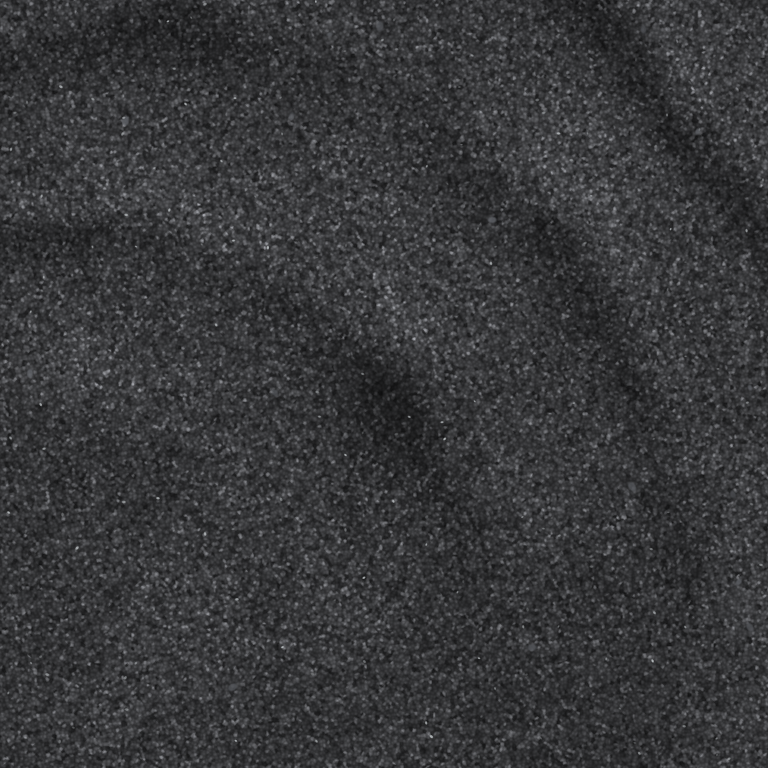
Give the GLSL for this texture, as a Shadertoy shader.

```glsl
const vec3 SAND_COLOR = vec3(0.201, 0.203, 0.210);
const vec3 SPECK_COLOR = vec3(0.74, 0.76, 0.77);
const vec3 PEBBLE_COLOR = vec3(0.36, 0.37, 0.39);
const float GRAIN_CELLS = 245.0;      // grains across the canvas
const float GRAIN_CONTRAST = 0.56;
const float GRAIN_ROUNDING = 0.6;
const float GRAIN_SOFTNESS = 0.0024;  // filter width
const float MOTTLE_CONTRAST = 0.2;
const float PATCH_CONTRAST = 0.32;
const vec2 RIPPLE_CENTER = vec2(0.1, 0.15);
const float RIPPLE_SPACING = 0.26;
const float RIPPLE_OFFSET = 0.02;
const float RIPPLE_WARP = 0.13;
const float RIPPLE_DEPTH = 0.4;
const vec2 HOLLOW_CENTER = vec2(0.51, 0.46);
const float HOLLOW_DEPTH = 0.26;
const int SAMPLES = 3;                // filter samples per axis

vec3 hash3(vec2 p) {
    vec3 q = fract(p.xyx * vec3(0.1031, 0.1030, 0.0973));
    q += dot(q, q.yxz + 33.33);
    return fract((q.xxy + q.yzz) * q.zyx);
}

float valueNoise(vec2 p) {
    vec2 cell = floor(p), f = fract(p);
    f = f * f * (3.0 - 2.0 * f);
    float low = mix(hash3(cell).x, hash3(cell + vec2(1, 0)).x, f.x);
    float high = mix(hash3(cell + vec2(0, 1)).x, hash3(cell + vec2(1, 1)).x, f.x);
    return mix(low, high, f.y);
}

float fbm(vec2 p) {
    float sum = 0.0, weight = 0.5;
    for (int i = 0; i < 4; i++) {
        sum += weight * valueNoise(p);
        p = mat2(1.6, 1.2, -1.2, 1.6) * p + 7.3;
        weight *= 0.5;
    }
    return sum / 0.9375;
}

// Log brightness of the wind ripples, hollow and broad patches
float duneRelief(vec2 uv) {
    float warp = fbm(uv * 3.2 + 11.0) - 0.5;
    float radius = length(uv - RIPPLE_CENTER) + RIPPLE_WARP * warp;
    float phase = fract((radius - RIPPLE_OFFSET) / RIPPLE_SPACING + 0.5) - 0.5;
    float width = phase > 0.0 ? 0.11 : 0.2;
    float shadow = exp(-phase * phase / (width * width));
    float crest = exp(-pow((phase - 0.28) / 0.16, 2.0));
    float strength = mix(0.3, 1.0, smoothstep(0.3, 0.6, fbm(uv * 3.7 + 4.0)))
                   * mix(0.1, 1.0, smoothstep(0.25, 0.6, uv.y + 0.3 * uv.x - 0.1));
    vec2 offset = (uv - HOLLOW_CENTER) / vec2(0.11, 0.07);
    float hollow = exp(-dot(offset, offset)) * (0.5 + fbm(uv * 14.0));
    float patches = fbm(uv * 5.0 + 23.0) - 0.5;
    return strength * RIPPLE_DEPTH * (0.3 * crest - shadow + 0.25)
         - HOLLOW_DEPTH * hollow + PATCH_CONTRAST * patches;
}

// Log brightness of the nearest grain, darker toward its rim
float grainTone(vec2 uv) {
    vec2 p = uv * GRAIN_CELLS;
    p += 0.5 * vec2(valueNoise(p * 0.4), valueNoise(p * 0.4 + 50.0));
    vec2 cell = floor(p);
    float nearest = 9.0, tone = 0.0;
    for (int y = -1; y <= 1; y++)
    for (int x = -1; x <= 1; x++) {
        vec2 id = cell + vec2(x, y);
        vec3 h = hash3(id);
        float d = length(id + h.xy - p);
        if (d < nearest) {
            nearest = d;
            tone = h.z + hash3(id + 91.7).x - 1.0;
        }
    }
    tone += 0.5 * tone * abs(tone);
    return GRAIN_CONTRAST * tone - GRAIN_ROUNDING * (nearest - 0.42);
}

// Sparse flattened stones: x = coverage, y = random value
vec2 scatterStones(vec2 uv, float cells, float chance, float size, float pixel) {
    vec2 id = floor(uv * cells);
    vec3 place = hash3(id + 17.0), look = hash3(id + 143.0);
    vec2 offset = uv - (id + 0.25 + 0.5 * place.xy) / cells;
    float angle = 6.2832 * look.x;
    offset = mat2(cos(angle), sin(angle), -sin(angle), cos(angle)) * offset;
    float radius = size * mix(0.55, 1.0, look.y);
    float edge = length(offset * vec2(1.0, 1.45)) - radius;
    float softness = max(pixel, 0.35 * size);
    float cover = 1.0 - smoothstep(-softness, softness, edge);
    return vec2(cover * step(place.z, chance), look.z);
}

void mainImage(out vec4 fragColor, in vec2 fragCoord) {
    float pixel = 1.0 / iResolution.y;
    vec2 uv = fragCoord * pixel;
    float relief = duneRelief(uv) + MOTTLE_CONTRAST * (fbm(uv * 75.0) - 0.5);

    // Sand grains, softened by a small box filter
    float brightness = 0.0;
    float filterWidth = max(pixel, GRAIN_SOFTNESS);
    for (int y = 0; y < SAMPLES; y++)
    for (int x = 0; x < SAMPLES; x++) {
        vec2 jitter = (vec2(x, y) + 0.5) / float(SAMPLES) - 0.5;
        brightness += exp(grainTone(uv + jitter * filterWidth));
    }
    vec3 color = SAND_COLOR * exp(relief) * brightness / float(SAMPLES * SAMPLES);

    // Dull pebbles and bright specks
    vec2 pebble = scatterStones(uv, 15.0, 0.09, 0.0065, pixel);
    color = mix(color, PEBBLE_COLOR * mix(0.8, 1.1, pebble.y), 0.75 * pebble.x);
    vec2 speck = scatterStones(uv + 0.37, 48.0, 0.1, 0.0024, pixel);
    color = mix(color, SPECK_COLOR, speck.x * mix(0.25, 0.9, speck.y * speck.y));

    fragColor = vec4(color, 1.0);
}
```
